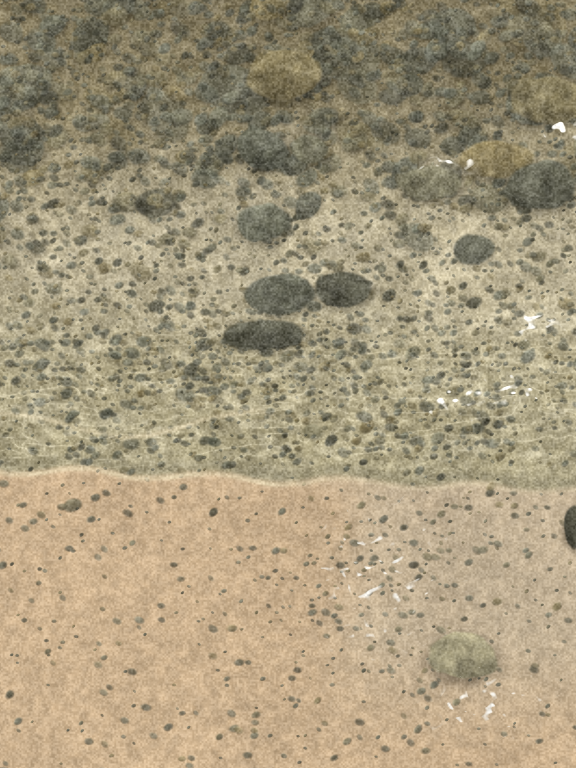
A Shadertoy shader for this texture:

```glsl
// Clear shallow water over pebbles, lapping onto a speckled sandy beach.

const vec3 DRY_SAND = vec3(0.80, 0.695, 0.56);
const vec3 WET_SAND = vec3(0.77, 0.70, 0.59);
const vec3 SHALLOWS = vec3(0.69, 0.655, 0.53);
const vec3 PALE_BED = vec3(0.74, 0.70, 0.585);
const vec3 DEEP_BED = vec3(0.53, 0.49, 0.38);
const vec3 DARK_ROCK = vec3(0.33, 0.325, 0.27);
const vec3 GREY_ROCK = vec3(0.46, 0.47, 0.41);
const vec3 OLIVE_ROCK = vec3(0.56, 0.51, 0.37);
const vec3 FOAM = vec3(0.92, 0.86, 0.72);
const vec3 GLINT = vec3(0.98, 0.97, 0.94);
const float EDGE = 0.003;
const float GRAIN = 0.17;

// Large rocks: centre, radii; and their tone from dark to olive.
const vec4 ROCKS[12] = vec4[12](
    vec4(0.495, 1.200, 0.066, 0.043), vec4(0.455, 1.073, 0.044, 0.034),
    vec4(0.455, 0.948, 0.048, 0.036), vec4(0.486, 0.822, 0.056, 0.035),
    vec4(0.597, 0.830, 0.052, 0.032), vec4(0.458, 0.752, 0.070, 0.028),
    vec4(0.747, 1.015, 0.054, 0.031), vec4(0.862, 1.052, 0.066, 0.030),
    vec4(0.938, 1.008, 0.060, 0.042), vec4(0.955, 1.160, 0.066, 0.042),
    vec4(0.820, 0.900, 0.032, 0.025), vec4(0.535, 1.075, 0.035, 0.027));
const float TONES[12] = float[12](0.95, 0.3, 0.55, 0.3, 0.12, 0.15, 0.7, 1.0, 0.2, 0.9, 0.25, 0.65);

// Sparkling zones: centre and radii.
const vec4 SPARKLES[7] = vec4[7](
    vec4(0.92, 0.770, 0.055, 0.022), vec4(0.79, 0.640, 0.060, 0.030),
    vec4(0.78, 1.050, 0.060, 0.014), vec4(0.98, 1.110, 0.035, 0.020),
    vec4(0.89, 0.650, 0.040, 0.035), vec4(0.66, 0.330, 0.120, 0.130),
    vec4(0.84, 0.110, 0.110, 0.050));

vec3 hash3(vec2 p) {
    vec3 q = fract(vec3(p.xyx) * vec3(0.1031, 0.1030, 0.0973));
    q += dot(q, q.yxz + 33.33);
    return fract((q.xxy + q.yzz) * q.zyx);
}

float noise(vec2 p) {
    vec2 i = floor(p), f = fract(p);
    f = f * f * (3.0 - 2.0 * f);
    return mix(mix(hash3(i).x, hash3(i + vec2(1, 0)).x, f.x),
               mix(hash3(i + vec2(0, 1)).x, hash3(i + vec2(1, 1)).x, f.x), f.y);
}

float fbm(vec2 p) {
    float sum = 0.0, amp = 0.53;
    for (int i = 0; i < 4; i++) {
        sum += amp * noise(p);
        p = mat2(1.6, 1.2, -1.2, 1.6) * p + 7.3;
        amp *= 0.5;
    }
    return sum;
}

float ridge(float n, float sharpness) { return pow(1.0 - abs(2.0 * n - 1.0), sharpness); }

float bump(vec2 p, vec4 zone) {
    vec2 d = (p - zone.xy) / zone.zw;
    return exp(-dot(d, d));
}

vec3 rockColour(float tone) {
    return tone < 0.5 ? mix(DARK_ROCK, GREY_ROCK, tone * 2.0) : mix(GREY_ROCK, OLIVE_ROCK, tone * 2.0 - 1.0);
}

// Lays one rough ellipse with a soft shadow; q is in units of its radii.
vec3 layRock(vec3 col, vec2 q, vec3 tint, float radius, vec2 p, float opacity) {
    if (dot(q, q) > 4.0) return col;
    float r = length(q) + 0.7 * (fbm(p * 0.55 / radius) - 0.5);
    float soft = min(EDGE / radius, 0.6);
    col *= 1.0 - 0.25 * opacity * smoothstep(1.35, 0.7, length(q + vec2(-0.05, 0.2)));
    float shade = 0.96 + 0.14 * q.y + 0.6 * (fbm(p * 60.0) - 0.5);
    return mix(col, tint * shade, opacity * smoothstep(1.0 + soft, 1.0 - soft, r));
}

// Chance of a pebble at a place, for pebbles in grid cells of a given size.
float pebbleChance(vec2 p, float cell) {
    float depth = p.y - 0.08 * p.x;
    float water = smoothstep(0.49, 0.56, p.y);
    float wet = bump(p, vec4(0.70, 0.34, 0.20, 0.18));
    float fine = 0.10 + 0.25 * wet + water * (0.25 + 0.35 * bump(p, vec4(0.4, 0.70, 0.5, 0.08)));
    float coarse = 0.88 * smoothstep(0.76, 1.16, depth);
    return mix(fine, coarse, smoothstep(0.012, 0.04, cell)) * (cell > 0.02 ? water : 1.0);
}

vec3 scatterPebbles(vec3 col, vec2 p, float cell) {
    vec2 g = p / cell, id = floor(g);
    for (int k = 0; k < 9; k++) {
        vec2 c = id + vec2(k % 3 - 1, k / 3 - 1);
        vec3 h = hash3(c + 900.0 * cell + 40.0), v = hash3(c + 71.3 + 500.0 * cell);
        vec2 centre = c + 0.2 + 0.6 * h.xy;
        if (h.z > pebbleChance(centre * cell, cell)) continue;
        float a = (v.x - 0.5) * 1.6, size = mix(0.18, 0.55, v.y * v.y);
        vec2 q = mat2(cos(a), -sin(a), sin(a), cos(a)) * (g - centre) / (size * vec2(1.2, 0.85));
        float opacity = mix(0.45, 0.85, v.x);
        col = layRock(col, q, rockColour(v.z) * 1.04, cell * size, p, opacity);
    }
    return col;
}

void mainImage(out vec4 fragColor, in vec2 fragCoord) {
    vec2 p = fragCoord / iResolution.x;
    float wobble = fbm(p * 9.0) - 0.5, detail = fbm(p * 75.0) - 0.5;

    // Shoreline and the ripple behind it
    float shore = 0.517 - 0.036 * p.x + 0.006 * sin(28.0 * p.x - 2.57) + 0.012 * wobble;
    float swell = 0.597 - 0.021 * cos(14.0 * (p.x - 0.22)) + 0.02 * wobble;
    float water = smoothstep(-0.004, 0.012, p.y - shore);

    // Sand, then the bed darkening with depth
    float wet = smoothstep(0.45, 0.75, p.x + 0.25 * wobble) * smoothstep(0.0, 0.25, p.y);
    vec3 sand = mix(DRY_SAND, WET_SAND, wet) * (1.0 + 0.12 * wobble);
    float depth = p.y + 0.10 * wobble;
    vec3 bed = mix(SHALLOWS, PALE_BED, smoothstep(0.66, 0.86, depth));
    bed = mix(bed, DEEP_BED, smoothstep(0.88, 1.22, depth)) * (1.0 + 0.2 * wobble);
    vec3 col = mix(sand, bed, water);
    col *= 1.0 + 0.32 * detail * mix(0.7, 1.0, water);

    // Pebbles from coarse to fine, then the large rocks
    for (float cell = 0.11; cell > 0.009; cell *= 0.58) col = scatterPebbles(col, p, cell);
    for (int i = 0; i < 12; i++) {
        vec4 rock = ROCKS[i];
        col = layRock(col, (p - rock.xy) / rock.zw, rockColour(TONES[i]), rock.w, p, 0.92);
    }
    col = layRock(col, (p - vec2(0.80, 0.196)) / vec2(0.060, 0.043), vec3(0.65, 0.62, 0.50), 0.043, p, 1.0);
    col = layRock(col, (p - vec2(0.998, 0.42)) / vec2(0.022, 0.038), DARK_ROCK, 0.03, p, 1.0);

    // Surface ripples and caustic threads
    float band = smoothstep(0.49, 0.56, p.y) * smoothstep(0.86, 0.66, p.y);
    float ripples = ridge(noise(vec2(18.0, 95.0) * p + 5.0 * wobble), 3.0) - 0.25;
    float threads = ridge(fbm(p * vec2(13.0, 19.0) + 2.0 * wobble), 9.0) - 0.2;
    col += water * (0.13 * band * ripples + 0.07 * threads);

    // Bright water edges with a dark lip
    float broken = 0.45 + 0.9 * noise(p * vec2(30.0, 12.0));
    float shoreLine = exp(-pow((p.y - shore) / 0.0045, 2.0)) * mix(1.0, 0.45, smoothstep(0.4, 0.7, p.x));
    float swellLine = exp(-pow((p.y - swell) / 0.005, 2.0)) * smoothstep(0.55, 0.35, p.x);
    float lip = exp(-pow((p.y - shore - 0.016) / 0.010, 2.0));
    col *= 1.0 - 0.10 * lip;
    col = mix(col, FOAM, clamp((0.75 * shoreLine + 0.55 * swellLine) * broken, 0.0, 1.0));

    // Sun glints and sand grain
    float sparkle = 0.0;
    for (int i = 0; i < 7; i++) sparkle += bump(p, SPARKLES[i]) * (i < 5 ? 1.0 : 0.55);
    float flecks = noise(mat2(70.0, -45.0, 50.0, 100.0) * p + 6.0 * wobble);
    col = mix(col, GLINT, smoothstep(0.98, 1.25, flecks + 0.5 * min(sparkle, 1.2)));
    col += 0.06 * min(sparkle, 1.0) * water;
    col += GRAIN * (noise(p * 310.0) - 0.5) * mix(0.75, 1.0, water);
    fragColor = vec4(clamp(col, 0.0, 1.0), 1.0);
}
```
